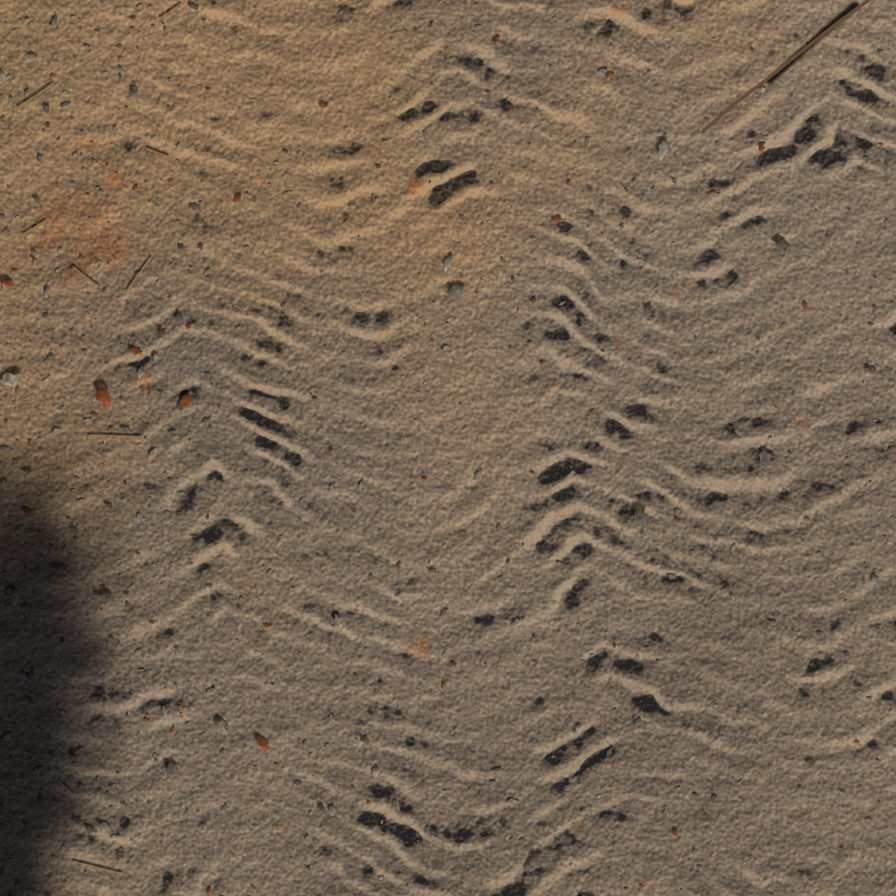
This texture is drawn by a Shadertoy shader. Its source:

```glsl
// Dry sandy ground with worn tyre treads, gravel, brick crumbs and straw in low sunlight.

const vec2 SUN = vec2(0.34, -0.94);   // direction towards the sun, on the ground plane

vec2 hash2(vec2 p) {
    vec3 q = fract(p.xyx * vec3(0.1031, 0.1030, 0.0973));
    q += dot(q, q.yzx + 33.33);
    return fract((q.xx + q.yz) * q.zy);
}

// Gradient noise, about -0.7 to 0.7
float noise(vec2 p) {
    vec2 i = floor(p), f = p - i;
    vec2 u = f * f * (3.0 - 2.0 * f);
    vec2 o = vec2(0, 1);
    float a = dot(hash2(i) * 2.0 - 1.0, f);
    float b = dot(hash2(i + o.yx) * 2.0 - 1.0, f - o.yx);
    float c = dot(hash2(i + o) * 2.0 - 1.0, f - o);
    float d = dot(hash2(i + o.yy) * 2.0 - 1.0, f - o.yy);
    return mix(mix(a, b, u.x), mix(c, d, u.x), u.y);
}

vec2 noisePair(vec2 p) {
    return vec2(noise(p), noise(p + 19.0));
}

// Chevron ridges on lumpy ground; wear holds the warp, phase and depth of the tread
float relief(vec2 p, vec4 wear) {
    vec2 q = p + wear.xy;
    float lane = (fract(q.x * 2.5 + q.y * 0.6 + 0.12) - 0.5) / 2.5;
    float chevron = sqrt(lane * lane + 0.002);
    float a = 6.2832 * 28.0 * (q.y - 0.52 * chevron) + wear.z;
    return 0.0066 * wear.w * sin(a + 0.5 * sin(a))
         + 0.0085 * noise(p * 13.0)
         + 0.0060 * noise((p + 0.4 * wear.xy) * vec2(17.0, 40.0) + 13.0)
         + 0.0042 * noise(p * 47.0) + 0.0032 * noise(p * 90.0 + 2.0);
}

float grain(vec2 p) {
    return 0.0024 * noise(p * 150.0) + 0.0019 * noise(p * 250.0 + 8.0);
}

float segment(vec2 p, vec2 a, vec2 b) {
    vec2 d = b - a;
    return length(p - a - d * clamp(dot(p - a, d) / dot(d, d), 0.0, 1.0));
}

float cover(float dist, float blur) {
    return 1.0 - smoothstep(-blur, blur, dist);
}

// One layer of scattered angular stones, each with a cast shadow
vec3 stones(vec3 col, vec2 p, float scale, float density, float px) {
    vec2 cell = floor(p * scale - 0.5);
    for (int k = 0; k < 4; k++) {
        vec2 id = cell + vec2(k % 2, k / 2);
        vec2 pick = hash2(id + scale);
        if (pick.x > density) continue;
        vec2 d = p - (id + hash2(id + 91.0)) / scale;
        if (length(d) * scale > 0.5) continue;
        vec2 form = hash2(id + 57.0 + scale);
        float size = mix(0.08, 0.2, form.x * form.x) / scale;
        float turn = 6.2832 * form.y, c = cos(turn), s = sin(turn);
        mat2 spin = mat2(c, s, -s, c);
        vec2 squash = vec2(0.75, 1.3);
        vec2 r = spin * d * squash, w = spin * (d + SUN * size * 0.6) * squash;
        float rough = 0.9 * size * noise(d / size * 1.1 + id);
        float body = max(length(r), (abs(r.x) + abs(r.y)) * 0.86) - size + rough;
        float shade = length(w) - size + rough;
        col *= 1.0 - 0.55 * cover(shade, px + 0.2 * size);
        vec3 rock = pick.y < 0.22 ? vec3(0.52, 0.28, 0.17)
                  : mix(vec3(0.36, 0.32, 0.28), vec3(0.60, 0.56, 0.50), form.y);
        rock *= 0.92 + 0.2 * dot(d, SUN) / size + 0.5 * noise(p * 180.0);
        col = mix(col, rock, 0.85 * cover(body, px));
    }
    return col;
}

void mainImage(out vec4 fragColor, in vec2 fragCoord) {
    vec2 p = fragCoord / iResolution.y;
    float px = 0.8 / iResolution.y;

    // Tread wear: bent ridges, broken into short pieces, gone at the left side
    vec2 bend = noisePair(p * 15.0 + 4.0);
    vec2 warp = 0.045 * noisePair(p * 5.0) + 0.018 * bend + 0.007 * noisePair(p * 41.0 + 9.0);
    float tread = smoothstep(-0.4, 0.25, noise(p * vec2(5.0, 6.0) + 11.0))
                * smoothstep(-0.3, 0.3, noise(p * vec2(15.0, 21.0) + 5.0))
                * smoothstep(0.06, 0.26, p.x + 0.1 * (1.0 - p.y));
    vec4 wear = vec4(warp, 2.5 * noise(p * 8.0 + 3.0), tread);

    // Slope towards the sun, and shadows cast by higher ground
    vec2 ahead = p + SUN * 0.0016;
    float ground = relief(p, wear), rise = 0.0;
    float slope = (ground + grain(p) - relief(ahead, wear) - grain(ahead)) / 0.0016;
    for (int i = 1; i <= 3; i++) {
        float d = 0.0042 * float(i);
        rise = max(rise, relief(p + SUN * d, wear) - ground - 0.46 * d);
    }
    float patches = noise(p * 3.0 + 21.0) + 0.5 * noise(p * 7.0 + 40.0);
    float tone = 0.71 + 0.29 * clamp(slope, -1.5, 1.1) + 0.12 * patches
               + 0.10 * (p.y - 0.5) + 0.30 * noise(p * 230.0 + 40.0);
    tone -= 0.40 * smoothstep(0.0, 0.0018, rise);
    vec3 col = mix(vec3(0.13, 0.12, 0.12), vec3(0.63, 0.54, 0.44), clamp(tone, 0.03, 1.08));

    // Warm earth at upper left, greyer dust at lower right, red stains
    float warm = smoothstep(-0.1, 0.7, p.y - p.x + 0.7 * patches);
    col *= mix(vec3(0.99, 1.0, 1.02), vec3(1.05, 0.99, 0.90), warm);
    float speck = noise(p * 27.0 + 50.0) + 0.5 * noise(p * 60.0 + 5.0);
    float stain = 0.6 * cover(length((p - vec2(0.09, 0.74)) * vec2(1.0, 0.8)) - 0.02 + 0.08 * speck, 0.05);
    stain += 0.6 * smoothstep(0.42, 0.75, speck);
    col *= mix(vec3(1), vec3(1.16, 0.86, 0.68), min(stain, 1.0));

    // Gravel, thickest along the left side
    float edge = 1.0 - smoothstep(0.08, 0.28, p.x);
    col = stones(col, p, 70.0, 0.07 + 0.22 * edge, px);
    col = stones(col, p, 38.0, 0.06 + 0.20 * edge, px);
    col = stones(col, p, 20.0, 0.07 + 0.08 * edge, px);

    // Loose straws, and one dark twig at upper right
    vec2 t = p + 0.005 * bend;
    for (int i = 0; i < 9; i++) {
        vec2 h = hash2(vec2(i, 5)), g = hash2(vec2(i, 77));
        vec2 a = vec2(h.x * (i < 6 ? 0.18 : 1.0), i < 6 ? 0.5 + 0.4 * h.y : h.y);
        vec2 b = a + (0.02 + 0.04 * g.x) * vec2(cos(g.y * 3.0 - 1.0), sin(g.y * 3.0 - 1.0));
        col *= 1.0 - 0.5 * cover(segment(t + SUN * 0.003, a, b) - 0.0015, 0.0015);
        col = mix(col, vec3(0.56, 0.45, 0.30), 0.8 * cover(segment(t, a, b) - 0.0011, px));
    }
    col *= 1.0 - 0.75 * cover(segment(t, vec2(0.86, 0.91), vec2(0.955, 0.995)) - 0.004, 0.003);
    col = mix(col, vec3(0.40, 0.30, 0.22), cover(segment(t, vec2(0.785, 0.855), vec2(0.975, 1.005)) - 0.002, px));

    // Broad soft shadow at lower left
    float reach = p.x + 0.09 * patches + 0.05 * bend.x;
    float gloom = (1.0 - smoothstep(0.02, 0.16, reach)) * (1.0 - smoothstep(0.38, 0.56, p.y));
    col *= mix(vec3(1), vec3(0.30, 0.31, 0.35), gloom);
    fragColor = vec4(col, 1.0);
}
```
